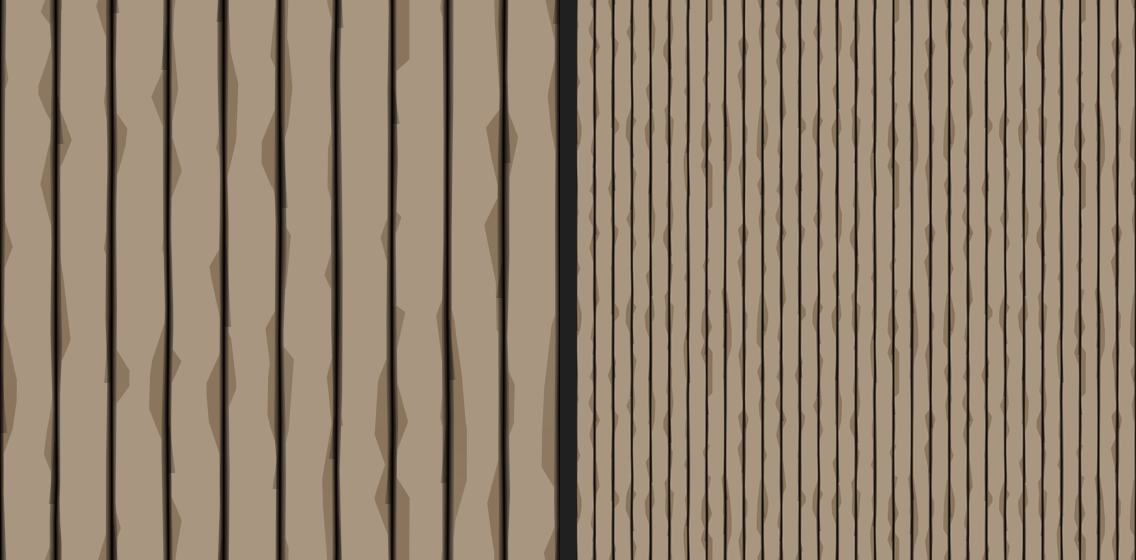
Left, the tile; right, the same tile 3 across and 3 down.
A WebGL 1 fragment shader for this texture:

```glsl
precision highp float;
// Ten upright wooden planks with dark bevelled seams and angular chipped edges; tiles.

uniform vec2 u_resolution;

const float PLANKS = 10.0;
const vec3 WOOD = vec3(0.66, 0.59, 0.505);
const vec3 CHIP_RED = vec3(0.54, 0.455, 0.36);
const vec3 CHIP_OLIVE = vec3(0.555, 0.48, 0.385);
const vec3 BEVEL_BROWN = vec3(0.42, 0.34, 0.27);
const vec3 BEVEL_GREY = vec3(0.47, 0.42, 0.36);
const vec3 GAP = vec3(0.02, 0.017, 0.012);

float hash(vec2 p) {
  vec3 q = fract(vec3(p.xyx) * 0.1031);
  q += dot(q, q.yzx + 33.33);
  return fract((q.x + q.y) * q.z);
}

// Height of a jittered knot, wrapped after `count` knots
float knotPosition(float i, float count, float seed) {
  return i + 0.7 * (hash(vec2(mod(i, count), seed + 57.0)) - 0.5);
}

// Straight segments between random values at irregular knots, periodic in y
float polyline(float y, float count, float seed) {
  float p = y * count;
  float a = floor(p + 0.5);
  a -= 1.0 - step(knotPosition(a, count, seed), p);
  float start = knotPosition(a, count, seed);
  float end = knotPosition(a + 1.0, count, seed);
  float from = hash(vec2(mod(a, count), seed));
  float to = hash(vec2(mod(a + 1.0, count), seed));
  return mix(from, to, (p - start) / (end - start));
}

// Antialiased coverage of the strip within `width` of the seam
float strip(float dist, float width, float pixel) {
  return smoothstep(-0.75, 0.75, (width - dist) / pixel);
}

// Width of a sliver that widens along y and stops abruptly
float sliverWidth(float y, float seed) {
  float span = mix(0.06, 0.16, hash(vec2(seed, 211.0)));
  float t = fract(y + hash(vec2(seed, 223.0))) / span;
  return mix(0.004, 0.013, 1.0 - t) * step(t, 1.0);
}

// Width of the chipped edge beyond the bevel
float chipWidth(float y, float seed) {
  float threshold = mix(0.35, 0.76, polyline(y, 4.0, seed + 300.0));
  float excess = polyline(y, 12.0, seed + 400.0) - threshold;
  return clamp(excess * 0.055, 0.0, 0.023);
}

void main() {
  vec2 uv = gl_FragCoord.xy / u_resolution;
  float pixel = 1.0 / u_resolution.x;

  // Nearest seam, with a slight wander
  float nearest = floor(uv.x * PLANKS + 0.5);
  float seam = mod(nearest, PLANKS);
  float offset = uv.x - nearest / PLANKS;
  offset += 0.0025 * (polyline(uv.y, 5.0, seam + 500.0) - 0.5);
  float dist = abs(offset);
  float lane = seam * 2.0 + step(0.0, offset);

  float bevelWidth = mix(0.0062, 0.0112, polyline(uv.y, 7.0, lane + 100.0));
  float tone = polyline(uv.y, 5.0, lane + 150.0);

  // Chips along the plank edges
  float chip = chipWidth(uv.y, lane);
  float chipMask = strip(dist, bevelWidth + chip, pixel) * smoothstep(0.0, 0.001, chip);
  vec3 color = mix(WOOD, mix(CHIP_RED, CHIP_OLIVE, tone * tone), chipMask);

  // Bevel shading down into the gap
  float depth = pow(clamp(dist / bevelWidth, 0.0, 1.0), 0.72);
  vec3 rim = mix(BEVEL_BROWN, BEVEL_GREY, tone);
  rim = mix(rim, BEVEL_BROWN, 0.5 * chipMask * smoothstep(0.0, 0.006, chip));
  color = mix(color, mix(GAP, rim, depth), strip(dist, bevelWidth, pixel));

  // Darker inner facet and slivers
  float facet = mix(0.001, 0.007, polyline(uv.y, 6.0, lane + 200.0));
  color *= 1.0 - 0.22 * strip(dist, facet, pixel);
  color *= 1.0 - 0.24 * strip(dist, sliverWidth(uv.y, lane), pixel);

  // Open gap
  color = mix(color, GAP, 0.9 * strip(dist, 0.0013, pixel));
  gl_FragColor = vec4(color, 1.0);
}
```
